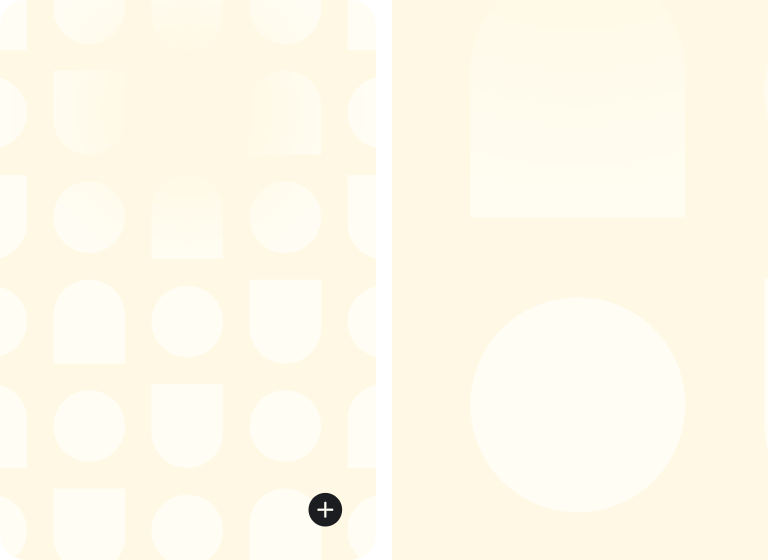
Left, the full canvas; right, a detail of the centre.
This pattern is drawn by a WebGL 2 fragment shader. Its source:

```glsl
#version 300 es
precision highp float;
// A cream card tiled with pale discs and arches on a staggered grid.
// Cell index parity picks each shape; a radial fade hides those near the top,
// and a dark round button with a plus sits in the lower right corner.

uniform vec2 u_resolution;
out vec4 fragColor;

// Lengths are fractions of the canvas height, with y pointing down.
const vec2 PITCH = vec2(0.175, 0.1865);
const vec2 FIRST_CENTER = vec2(-0.0156, 0.0148);
const float SHAPE_RADIUS = 0.064;
const float ARCH_HALF_HEIGHT = 0.075;
const vec2 FADE_CENTER = vec2(0.3346, 0.198);
const vec2 FADE_RANGE = vec2(0.06, 0.32);
const float CARD_CORNER = 0.047;
const vec2 BUTTON_INSET = vec2(0.0905, 0.0898);
const float BUTTON_RADIUS = 0.030;

const vec3 CREAM = vec3(1.0, 0.973, 0.894);
const vec3 IVORY = vec3(1.0, 0.992, 0.955);
const vec3 PAPER = vec3(1.0);
const vec3 CHARCOAL = vec3(0.11, 0.115, 0.125);

float coverage(float dist, float pixel) {
    return clamp(0.5 - dist / pixel, 0.0, 1.0);
}

float discDistance(vec2 p, float radius) {
    return length(p) - radius;
}

// Flat at one end and semicircular at the +y end.
float archDistance(vec2 p, float radius, float halfHeight) {
    float shoulder = halfHeight - radius;
    if (p.y > shoulder) return length(p - vec2(0.0, shoulder)) - radius;
    return max(abs(p.x) - radius, -halfHeight - p.y);
}

float roundedBoxDistance(vec2 p, vec2 halfSize, float corner) {
    vec2 q = abs(p) - halfSize + corner;
    return length(max(q, 0.0)) + min(max(q.x, q.y), 0.0) - corner;
}

// Odd cells hold discs; even ones alternate upright and inverted arches.
float tileDistance(vec2 p) {
    vec2 grid = (p - FIRST_CENTER) / PITCH;
    vec2 cell = floor(grid + 0.5);
    vec2 local = (grid - cell) * PITCH;
    float kind = mod(cell.x + cell.y, 4.0);
    if (mod(kind, 2.0) > 0.5) return discDistance(local, SHAPE_RADIUS);
    local.y *= kind < 1.0 ? -1.0 : 1.0;
    return archDistance(local, SHAPE_RADIUS, ARCH_HALF_HEIGHT);
}

float plusDistance(vec2 p, float reach, float halfWidth) {
    float across = roundedBoxDistance(p, vec2(reach, halfWidth), halfWidth);
    float upright = roundedBoxDistance(p, vec2(halfWidth, reach), halfWidth);
    return min(across, upright);
}

void main() {
    float pixel = 1.0 / u_resolution.y;
    vec2 size = u_resolution * pixel;
    vec2 p = gl_FragCoord.xy * pixel;
    p.y = 1.0 - p.y;

    // Tiled shapes
    float fade = smoothstep(FADE_RANGE.x, FADE_RANGE.y, length(p - FADE_CENTER));
    vec3 color = mix(CREAM, IVORY, coverage(tileDistance(p), pixel) * fade);

    // Button
    vec2 button = p - (size - BUTTON_INSET);
    color = mix(color, CHARCOAL, coverage(discDistance(button, BUTTON_RADIUS), pixel));
    color = mix(color, IVORY, coverage(plusDistance(button, 0.0143, 0.002), pixel));

    // Rounded card corners
    float card = roundedBoxDistance(p - 0.5 * size, 0.5 * size, CARD_CORNER);
    color = mix(color, PAPER, max(0.0, coverage(-card, pixel) * step(-pixel, card)
        - step(abs(card), pixel) * step(CARD_CORNER, min(min(p.x, size.x - p.x), min(p.y, 1.0 - p.y)))));

    fragColor = vec4(color, 1.0);
}
```
